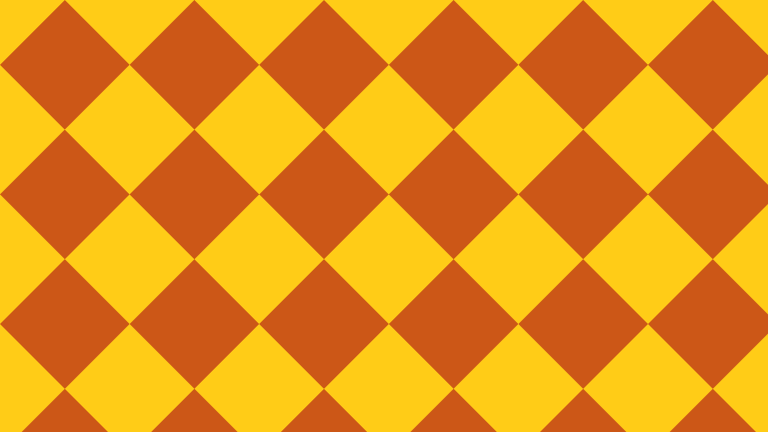
Reproduce this pattern procedurally as a Shadertoy shader.

```glsl
// Flat harlequin grid of rust diamonds touching tip to tip on golden yellow
#define CELL 0.3                      // repeat size, in canvas heights
#define HALF_DIAGONAL 0.5             // diamond centre to tip, in cells
#define GOLD vec3(1.0, 0.8, 0.09)
#define RUST vec3(0.8, 0.34, 0.09)

// Signed distance to a square standing on its tip
float diamondDistance(vec2 p, float halfDiagonal) {
    return (abs(p.x) + abs(p.y) - halfDiagonal) * inversesqrt(2.0);
}

void mainImage(out vec4 fragColor, in vec2 fragCoord) {
    // Canvas heights, measured from the top left corner
    vec2 p = vec2(fragCoord.x, iResolution.y - fragCoord.y) / iResolution.y;

    // Repeat the cell, with its diamond in the middle
    vec2 local = fract(p / CELL) - 0.5;
    float dist = diamondDistance(local, HALF_DIAGONAL) * CELL;

    // Blend the edge over one pixel
    float coverage = clamp(0.5 - dist * iResolution.y, 0.0, 1.0);
    fragColor = vec4(mix(GOLD, RUST, coverage), 1.0);
}
```
